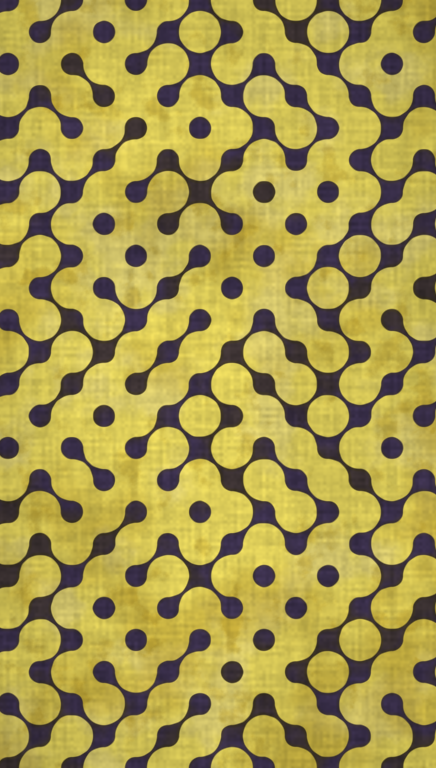
This pattern is drawn by a WebGL 1 fragment shader. Its source:

```glsl
precision highp float;
// Two-colour Truchet maze: large yellow discs and small dark dots alternate on
// a square lattice, and each cell joins one of its two diagonals by a hash that
// repeats every 12 cells. Layered value noise adds stains, weave and grain.
uniform vec2 u_resolution;

const float ROWS = 24.0;         // cells over the canvas height
const float PERIOD = 12.0;       // cells per repeat, two repeats down
const float DISC_RADIUS = 0.655; // dots take the rest, so arcs meet smoothly
const float DARK_JOINS = 0.45;   // share of cells with a dark bridge

const vec3 YELLOW = vec3(0.83, 0.77, 0.335);
const vec3 PALE = vec3(0.81, 0.76, 0.46);
const vec3 MUSTARD = vec3(0.68, 0.58, 0.17);
const vec3 PURPLE = vec3(0.22, 0.18, 0.285);
const vec3 UMBER = vec3(0.23, 0.195, 0.14);

float hash(vec2 p) {
  return fract(sin(dot(p, vec2(127.1, 311.7))) * 43758.5453);
}

float noise(vec2 p) {
  vec2 i = floor(p);
  vec2 f = fract(p);
  f = f * f * (3.0 - 2.0 * f);
  float low = mix(hash(i), hash(i + vec2(1.0, 0.0)), f.x);
  float high = mix(hash(i + vec2(0.0, 1.0)), hash(i + vec2(1.0)), f.x);
  return mix(low, high, f.y);
}

float fbm(vec2 p) {
  float sum = 0.0;
  float amplitude = 0.5;
  for (int i = 0; i < 5; i++) {
    sum += amplitude * noise(p);
    p = mat2(1.6, 1.2, -1.2, 1.6) * p + 17.3;
    amplitude *= 0.5;
  }
  return sum;
}

// Distance to the nearer of two opposite cell corners.
float cornerDistance(vec2 f, vec2 a, vec2 b) {
  return min(distance(f, a), distance(f, b));
}

// Signed distance to the maze border, positive inside the dark shape.
float maze(vec2 p, float discRadius) {
  vec2 cell = floor(p);
  vec2 f = p - cell;
  // Mirror odd cells so the dark dots always sit at (0,0) and (1,1).
  if (mod(cell.x + cell.y, 2.0) > 0.5) f.x = 1.0 - f.x;
  float toDot = cornerDistance(f, vec2(0.0), vec2(1.0));
  float toDisc = cornerDistance(f, vec2(1.0, 0.0), vec2(0.0, 1.0));
  bool darkJoined = hash(mod(cell, PERIOD) + 3.0) < DARK_JOINS;
  return darkJoined ? toDisc - discRadius : 1.0 - discRadius - toDot;
}

// Crossed fine threads, centred on zero.
float weave(vec2 p) {
  float upright = noise(p * vec2(9.0, 1.1));
  float level = noise(p * vec2(1.1, 9.0) + 40.0);
  return upright + level - 1.0;
}

vec3 yellowPaint(vec2 p, float grain) {
  float stain = smoothstep(0.48, 0.76, fbm(p * 0.38 + 5.0));
  float blotch = smoothstep(0.56, 0.78, fbm(p * 1.3 + 31.0));
  float fade = smoothstep(0.46, 0.68, fbm(p * 0.6 + 63.0));
  vec3 color = mix(YELLOW, PALE, 0.65 * fade);
  color = mix(color, MUSTARD, clamp(0.55 * stain + 0.5 * blotch, 0.0, 0.8));
  return color * (1.0 + 0.11 * grain);
}

vec3 darkPaint(vec2 p, float depth, float grain) {
  float brown = smoothstep(0.42, 0.66, fbm(p * 0.55 + 87.0));
  float rim = 1.0 - smoothstep(0.0, 0.12, depth);
  vec3 color = mix(PURPLE, UMBER, clamp(0.65 * brown + 0.5 * rim, 0.0, 1.0));
  return color * (1.0 + 0.18 * grain);
}

void main() {
  vec2 p = gl_FragCoord.xy / u_resolution.y * ROWS - vec2(0.25, 0.0);
  float pixel = ROWS / u_resolution.y;

  // Shape with slightly worn edges.
  float wear = 0.02 * (noise(p * 5.0) - 0.5);
  float border = maze(p, DISC_RADIUS) + wear;
  float ink = smoothstep(-pixel, pixel, border);

  // Surface
  float grain = weave(p) + 0.7 * (noise(p * 10.0) - 0.5);
  vec3 color = mix(yellowPaint(p, grain), darkPaint(p, border, grain), ink);

  // Broad uneven light, a little dimmer toward the sides.
  vec2 side = gl_FragCoord.xy / u_resolution - 0.5;
  color *= 1.03 - 0.18 * dot(side, side) + 0.12 * (noise(p * 0.3) - 0.5);
  gl_FragColor = vec4(color, 1.0);
}
```
